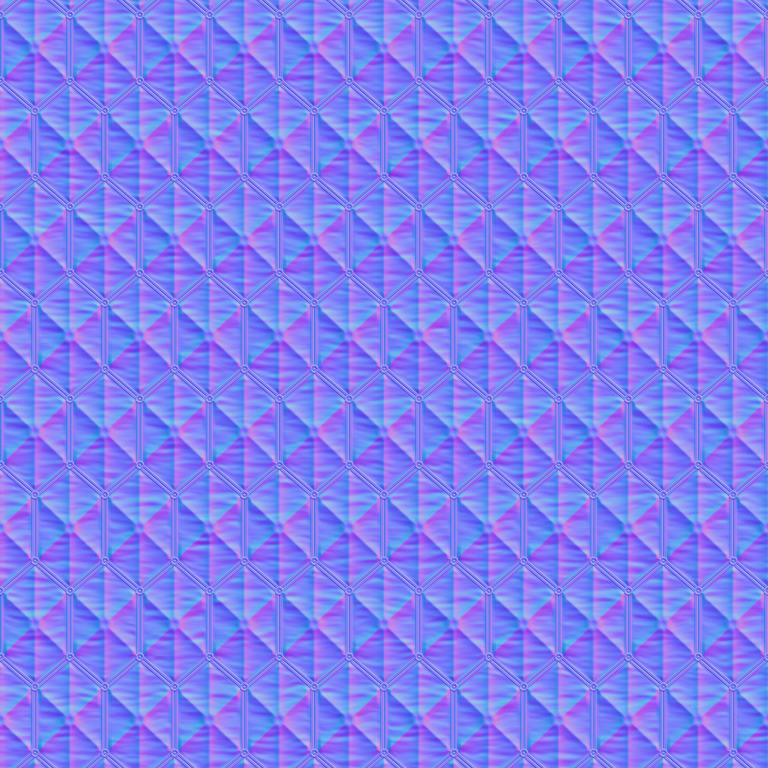
Write a WebGL 1 fragment shader that draws this texture map.

```glsl
precision highp float;
// Tangent-space normal map of upholstered tall hexagons: six soft ridges per
// cell, wrinkled cloth, and grooved frame bars with a bolt at every corner.
// A height field is built from distances and wrapped noise, then differenced.

uniform vec2 u_resolution;

const float COLUMNS = 11.0;           // cells across
const float ROWS = 8.0;               // cells down, must be even
const float HALF_EDGE = 0.043;        // half length of the upright sides
const float BAR_WIDTH = 0.0046;       // half width of the frame bars
const float BAR_RAMP = 0.0011;
const float BAR_HEIGHT = 0.0008;
const float GROOVE_WIDTH = 0.0013;
const float GROOVE_DEPTH = 0.0009;
const float BOLT_RADIUS = 0.0062;
const float BOLT_HEIGHT = 0.0010;
const float SPINE_HEIGHT = 0.0050;    // upright ridge
const float SPINE_SPREAD = 0.0066;
const float RIB_HEIGHT = 0.0060;      // diagonal ridges
const float RIB_SPREAD = 0.0088;
const float CREST_ROUNDING = 0.0013;
const float PEAK_LEVEL = 0.0085;      // flattened middle of the cell
const float CLOTH_LEVEL = 0.0012;     // height where cloth meets the frame
const float WRINKLE_HEIGHT = 0.0024;
const float WRINKLE_BEND = 0.009;
const float SHARED_WRINKLES = 0.8;    // the same in every cell
const float VARIED_WRINKLES = 0.6;    // different in every cell
const float SLOPE_STEP = 0.0005;
const float FIBRE_DULLING = 0.96;     // upright part lost to fine fibres

const float HALF_WIDTH = 0.5 / COLUMNS;
const float APEX = 1.0 / ROWS - HALF_EDGE;

float hash(vec2 p) {
  return fract(sin(dot(p, vec2(127.1, 311.7))) * 43758.5453);
}

// Value noise over the unit square, wrapping after a whole number of cells.
float wrapNoise(vec2 p, vec2 cells) {
  p *= cells;
  vec2 i = floor(p);
  vec2 f = fract(p);
  f = f * f * (3.0 - 2.0 * f);
  vec2 lo = mod(i, cells);
  vec2 hi = mod(i + 1.0, cells);
  return mix(mix(hash(lo), hash(vec2(hi.x, lo.y)), f.x),
             mix(hash(vec2(lo.x, hi.y)), hash(hi), f.x), f.y);
}

// Signed distance to the sides of a cell, negative inside.
float hexDistance(vec2 q) {
  q = abs(q);
  vec2 slant = normalize(vec2(APEX - HALF_EDGE, HALF_WIDTH));
  return max(q.x - HALF_WIDTH, dot(q, slant) - APEX * slant.y);
}

// Offset from the centre of the cell that holds p; odd rows shift by half.
vec2 cellOffset(vec2 p) {
  vec2 period = vec2(1.0 / COLUMNS, 2.0 / ROWS);
  vec2 even = p - vec2(0.0, 0.5 / ROWS);
  vec2 odd = even - 0.5 * period;
  even -= period * floor(even / period + 0.5);
  odd -= period * floor(odd / period + 0.5);
  return hexDistance(even) < hexDistance(odd) ? even : odd;
}

float ridge(float d, float spread) {
  return exp(-sqrt(d * d + CREST_ROUNDING * CREST_ROUNDING) / spread);
}

float wrinkles(vec2 p) {
  p.y += WRINKLE_BEND * wrapNoise(p, vec2(33.0, 16.0));
  return WRINKLE_HEIGHT * (wrapNoise(p, vec2(35.0, 128.0)) - 0.5)
       + 0.4 * WRINKLE_HEIGHT * (wrapNoise(p, vec2(53.0, 211.0)) - 0.5);
}

float surfaceHeight(vec2 p) {
  vec2 q = cellOffset(p);
  float edge = -hexDistance(q);

  // Ridged cloth, flattened at the peak and levelled off under the frame
  vec2 rib = normalize(vec2(HALF_WIDTH, HALF_EDGE));
  float cloth = SPINE_HEIGHT * ridge(q.x, SPINE_SPREAD);
  cloth += RIB_HEIGHT * ridge(q.x * rib.y - q.y * rib.x, RIB_SPREAD);
  cloth += RIB_HEIGHT * ridge(q.x * rib.y + q.y * rib.x, RIB_SPREAD);
  cloth = mix(PEAK_LEVEL, cloth, smoothstep(0.001, 0.012, length(q)));
  float folds = SHARED_WRINKLES * wrinkles(q + 0.5) + VARIED_WRINKLES * wrinkles(p);
  cloth += folds * smoothstep(0.002, 0.016, length(q));
  float open = smoothstep(0.5 * BAR_WIDTH, 2.2 * BAR_WIDTH, edge);
  float height = mix(CLOTH_LEVEL, cloth, open);

  // Raised bar with a groove along its middle
  float bar = BAR_HEIGHT * (1.0 - smoothstep(BAR_WIDTH - BAR_RAMP, BAR_WIDTH, edge));
  bar -= GROOVE_DEPTH * (1.0 - smoothstep(0.0, GROOVE_WIDTH, edge));

  // Bolt: a ring around a small dome
  vec2 a = abs(q);
  float r = min(length(a - vec2(0.0, APEX)),
                length(a - vec2(HALF_WIDTH, HALF_EDGE)));
  float ring = smoothstep(0.0022, 0.0038, r) + 0.8 * (1.0 - smoothstep(0.0, 0.0022, r));
  float bolt = BAR_HEIGHT + BOLT_HEIGHT * (ring - 0.4);
  float onBolt = 1.0 - smoothstep(BOLT_RADIUS - 0.0016, BOLT_RADIUS, r);
  return height + mix(bar, bolt, onBolt);
}

vec3 surfaceNormal(vec2 p) {
  float h = surfaceHeight(p);
  vec2 slope = vec2(surfaceHeight(p + vec2(SLOPE_STEP, 0.0)) - h,
                    surfaceHeight(p + vec2(0.0, SLOPE_STEP)) - h) / SLOPE_STEP;
  return normalize(vec3(-slope, 1.0)) * vec3(1.0, 1.0, FIBRE_DULLING);
}

void main() {
  // Average four samples per pixel to smooth the fine lines
  vec3 normal = vec3(0.0);
  for (int i = 0; i < 4; i++) {
    float k = float(i);
    vec2 jitter = vec2(mod(k, 2.0), floor(k * 0.5)) * 0.5 - 0.25;
    normal += surfaceNormal((gl_FragCoord.xy + jitter) / u_resolution);
  }
  gl_FragColor = vec4(normal * 0.125 + 0.5, 1.0);
}
```
